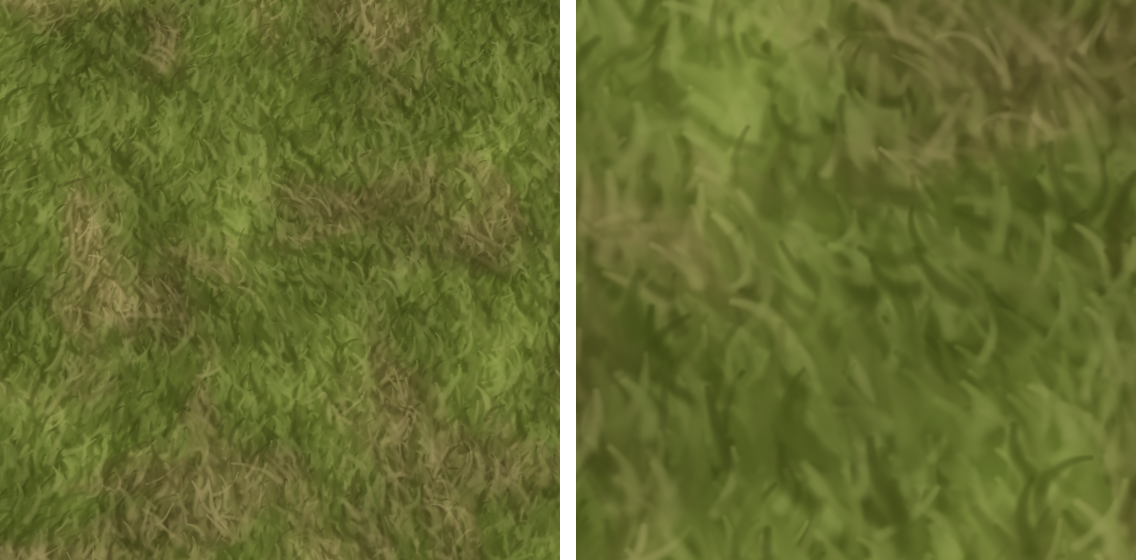
Left, the full canvas; right, a detail of the centre.
A Shadertoy shader for this texture:

```glsl
const float GRASS_LAYERS = 11.0;
const float STRAW_LAYERS = 4.0;

vec3 hash3(vec3 p) {
    p = fract(p * vec3(0.1031, 0.1030, 0.0973));
    p += dot(p, p.yxz + 33.33);
    return fract((p.xxy + p.yxx) * p.zyx);
}

// Layered, warped sines: broad irregular patches around zero
float patches(vec2 p) {
    float sum = 0.0, amplitude = 0.5;
    for (int i = 0; i < 4; i++) {
        p = mat2(0.8, 0.6, -0.6, 0.8) * p * 1.6 + 1.7;
        p += 0.6 * sin(p.yx * 0.9);
        sum += amplitude * sin(p.x) * sin(p.y);
        amplitude *= 0.68;
    }
    return sum;
}

vec3 ramp(vec3 dark, vec3 middle, vec3 light, float tone) {
    return tone < 0.5 ? mix(dark, middle, tone * 2.0)
                      : mix(middle, light, tone * 2.0 - 1.0);
}

vec3 grassColor(float tone, float dryness) {
    vec3 green = ramp(vec3(0.235, 0.275, 0.07), vec3(0.365, 0.42, 0.155),
                      vec3(0.50, 0.55, 0.27), tone);
    vec3 straw = ramp(vec3(0.29, 0.265, 0.11), vec3(0.435, 0.41, 0.215),
                      vec3(0.63, 0.575, 0.38), tone);
    return mix(green, straw, dryness);
}

// Soft tapered strand, bent along its length
float strand(vec2 p, float angle, float halfLength, float width, float bend) {
    float c = cos(angle), s = sin(angle);
    p = mat2(c, -s, s, c) * p;
    float along = clamp(p.y / halfLength, -1.0, 1.0);
    p.x += bend * along * along;
    float d = length(vec2(p.x, p.y - along * halfLength));
    return 1.0 - smoothstep(0.1, 1.0, d / (width * (1.0 - 0.4 * along)));
}

// One scattered layer of strands painted over the color below
vec3 paintLayer(vec3 color, vec2 p, float seed, float lean, float spread,
                float width, float dryness, float lift, float opacity) {
    vec2 cell = floor(p);
    for (int y = -1; y <= 1; y++)
    for (int x = -1; x <= 1; x++) {
        vec2 id = cell + vec2(x, y);
        vec3 place = hash3(vec3(id + 50.0, seed));
        vec3 look = hash3(vec3(id + 90.0, seed + 37.0));
        float angle = lean + spread * (place.z + look.z - 1.0);
        float mask = strand(p - id - place.xy, angle, mix(0.35, 0.75, look.y),
                            width * mix(0.7, 1.3, look.z), 0.3 * (look.x - 0.5));
        float dry = clamp(dryness + 0.5 * (look.y - 0.5), 0.0, 1.0);
        float tone = clamp(look.x + lift, 0.0, 1.0);
        color = mix(color, grassColor(tone, dry), mask * opacity);
    }
    return color;
}

void mainImage(out vec4 fragColor, in vec2 fragCoord) {
    vec2 uv = fragCoord / iResolution.y;

    // Broad fields of dryness, light and growing direction
    float dryField = patches(uv * 6.0 + 3.1) + 0.3 * (0.45 - uv.y);
    float dryness = smoothstep(-0.3, 0.85, dryField);
    float light = patches(uv * 7.0 + 21.0);
    float lean = 0.7 * patches(uv * 4.0 + 47.0);

    // Strands grow finer toward the far upper edge
    vec2 ground = (uv - vec2(0.5, 0.0)) * (0.9 + 0.2 * uv.y);
    vec3 color = grassColor(0.4 + 0.2 * light, dryness);

    // Dense short grass
    for (float i = 0.0; i < GRASS_LAYERS; i++) {
        float cells = mix(20.0, 36.0, fract(i * 0.618));
        vec2 p = ground * cells + i * 7.3;
        color = paintLayer(color, p, i + 1.0, lean, 1.2, 0.19,
                           dryness, 0.12 * light, 0.62);
    }

    // Pale straw gathered in the dry patches
    float strawCover = smoothstep(0.12, 0.75, dryField);
    for (float i = 0.0; i < STRAW_LAYERS; i++) {
        vec2 p = ground * (17.0 + 3.0 * i) + i * 11.7;
        color = paintLayer(color, p, i + 61.0, 0.5 + 2.0 * lean, 1.3, 0.11,
                           0.85, 0.2, 0.7 * strawCover);
    }

    color *= 1.0 + 0.14 * light;
    fragColor = vec4(color, 1.0);
}
```
